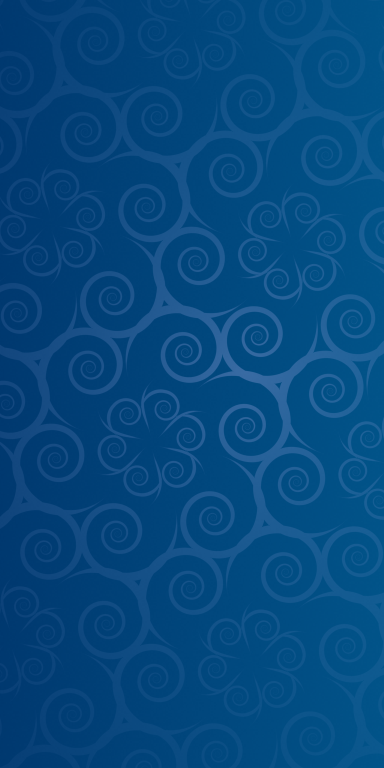
This pattern is drawn by a WebGL 2 fragment shader. Its source:

```glsl
#version 300 es
precision highp float;
// Pale scrollwork on a blue gradient: a hexagonal lattice of rosettes, each with
// six small coils, six curved fronds and an outer ring of six large coils.
// Coils are logarithmic spirals with a flared, tapering tail; a glow fades them.

uniform vec2 u_resolution;
out vec4 outColor;

const float PI = 3.14159265;
const float TAU = 2.0 * PI;

// Lengths are in canvas widths, angles in radians
const vec3 BLUE_LEFT = vec3(0.0, 0.222, 0.437);
const vec3 BLUE_RIGHT = vec3(0.005, 0.328, 0.537);
const vec3 SCROLL_COLOR = vec3(0.46, 0.56, 0.79);
const vec2 GLOW_CENTER = vec2(0.64, 1.03);
const float GLOW_PEAK = 0.48;
const float GLOW_REACH = 0.58;
const float GRAIN = 0.004;

const vec2 ROSETTE_ORIGIN = vec2(0.3945, 0.8464);
const float SPACING = 0.630;
const float LATTICE_TILT = 0.096;
const float RING_TURN = -0.261;
const float LARGE_RING = 0.2526;
const float SMALL_RING = 0.0964;
const float SMALL_SCALE = 0.4;

const float COIL_RADIUS = 0.1044;
const float COIL_DECAY = 0.134;
const float COIL_TIP = -2.44;
const float COIL_REACH = 0.18;
const float TAIL_FLARE = 0.0104;
const float BAND_RATIO = 0.1;

const float FROND_WIDTH = 0.0036;
const float FROND_LENGTH = 0.174;
const float FROND_ANGLE = -0.61;
const float FROND_CURL = 37.8;
const float FROND_BEND = 0.078;

mat2 rotation(float a) {
    return mat2(cos(a), sin(a), -sin(a), cos(a));
}

float hash(vec2 p) {
    vec3 q = fract(vec3(p.xyx) * 0.1031);
    q += dot(q, q.yzx + 33.33);
    return fract((q.x + q.y) * q.z);
}

// Smooth coverage of a band; very thin ends fade away
float band(float dist, float halfWidth, float blur) {
    return smoothstep(-blur, blur, halfWidth - dist) * clamp(halfWidth / blur, 0.0, 1.0);
}

// Spiral winding inward from its tail
float coil(vec2 p, float blur) {
    float r = length(p);
    if (r > COIL_REACH) return 0.0;
    float angle = atan(p.y, p.x);
    float cover = 0.0;
    for (int turn = 0; turn < 5; turn++) {
        float t = angle + TAU * float(turn);
        float radius = COIL_RADIUS * exp(-COIL_DECAY * t);
        float halfWidth = BAND_RATIO * radius * smoothstep(COIL_TIP, COIL_TIP + 1.6, t);
        radius += TAIL_FLARE * max(-0.35 - t, 0.0);
        cover = max(cover, band(abs(r - radius), halfWidth, blur));
    }
    return cover;
}

// Six curved fronds growing from the rosette center
float fronds(vec2 p, float blur) {
    float r = length(p);
    if (r > FROND_LENGTH || r < 0.01) return 0.0;
    float offset = r - FROND_BEND;
    float bend = FROND_ANGLE + FROND_CURL * offset * offset;
    float sector = mod(atan(p.y, p.x) - bend + PI / 6.0, PI / 3.0) - PI / 6.0;
    float slope = 2.0 * FROND_CURL * offset * r;
    float dist = r * abs(sector) / sqrt(1.0 + slope * slope);
    float taper = smoothstep(0.01, 0.09, r) * (1.0 - smoothstep(0.1, FROND_LENGTH, r));
    return band(dist, FROND_WIDTH * taper, blur);
}

float rosette(vec2 p, float blur) {
    p *= rotation(RING_TURN);
    float cover = fronds(p, blur);
    for (int i = 0; i < 6; i++) {
        vec2 q = p * rotation(float(i) * PI / 3.0);
        cover = max(cover, coil(q - vec2(LARGE_RING, 0.0), blur));
        vec2 small = (q - vec2(SMALL_RING, 0.0)) / SMALL_SCALE;
        cover = max(cover, coil(small, blur / SMALL_SCALE));
    }
    return cover;
}

void main() {
    vec2 p = gl_FragCoord.xy / u_resolution.x;
    float blur = 0.7 / u_resolution.x;

    // Nearest lattice cell and its neighbors, in mirrored coordinates
    vec2 q = (p - ROSETTE_ORIGIN) * vec2(1.0, -1.0) * rotation(LATTICE_TILT);
    mat2 lattice = SPACING * mat2(1.0, 0.0, 0.5, 0.8660254);
    vec2 cell = round(inverse(lattice) * q);
    float scroll = 0.0;
    for (int y = -1; y <= 1; y++)
        for (int x = -1; x <= 1; x++)
            scroll = max(scroll, rosette(q - lattice * (cell + vec2(x, y)), blur));

    // Blue ground, scrollwork fading from the glow, faint grain
    vec3 color = mix(BLUE_LEFT, BLUE_RIGHT, p.x);
    float glow = GLOW_PEAK * exp(-length(p - GLOW_CENTER) / GLOW_REACH);
    color = mix(color, SCROLL_COLOR, scroll * glow);
    color += GRAIN * (hash(floor(p * 256.0)) - 0.5);
    outColor = vec4(color, 1.0);
}
```
